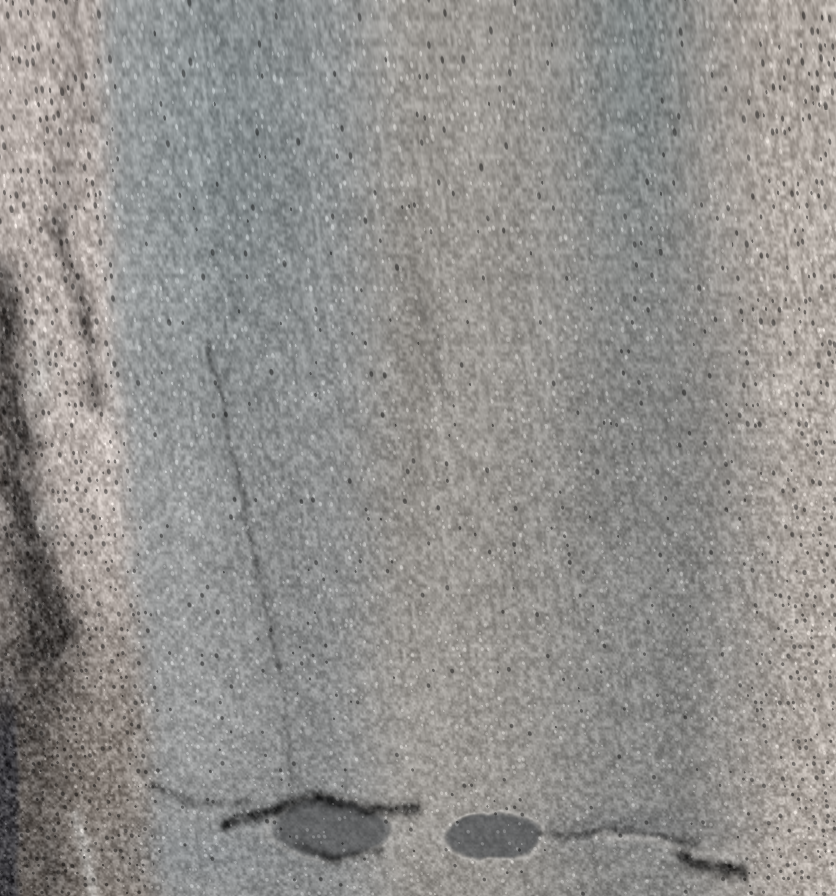
Give the GLSL for this texture, as a WebGL 2 fragment shader.

```glsl
#version 300 es
precision highp float;
// Weathered concrete wall: vertical tonal bands, fine grit, sooty left edge and a broken ledge at the foot.
uniform vec2 u_resolution;
out vec4 fragColor;

#define ASPECT 0.9336
#define GRAIN 0.20
#define GRIT_SCALE 250.0
#define STREAKS 0.07
#define MOTTLE 0.07
#define SOOT 0.80
#define CRACK_DEPTH 0.62
#define WARP 0.018

const vec3 COOL_GREY = vec3(0.575, 0.580, 0.580);
const vec3 WARM_GREY = vec3(0.600, 0.587, 0.568);
const vec3 SHADE_GREY = vec3(0.525, 0.525, 0.518);
const vec3 PALE_TAN = vec3(0.690, 0.661, 0.635);
const vec3 PINK_PLASTER = vec3(0.720, 0.685, 0.665);
const vec3 DIRTY_TAN = vec3(0.520, 0.490, 0.465);
const vec3 SOOT_DARK = vec3(0.190, 0.180, 0.175);
const vec3 SLATE = vec3(0.365, 0.370, 0.375);
const vec3 CHALK = vec3(0.720, 0.710, 0.695);

float hash(vec2 p) { return fract(sin(dot(p, vec2(127.1, 311.7))) * 43758.545); }

float noise(vec2 p) {
  vec2 i = floor(p), f = fract(p);
  f = f * f * (3.0 - 2.0 * f);
  return mix(mix(hash(i), hash(i + vec2(1, 0)), f.x),
             mix(hash(i + vec2(0, 1)), hash(i + 1.0), f.x), f.y);
}

float fbm(vec2 p) {
  float sum = 0.0, amp = 0.5;
  for (int i = 0; i < 4; i++) {
    sum += amp * noise(p);
    p = p * 2.03 + 17.3;
    amp *= 0.5;
  }
  return sum / 0.9375;
}

float segment(vec2 p, vec2 a, vec2 b) {
  vec2 d = b - a;
  return length(p - a - d * clamp(dot(p - a, d) / dot(d, d), 0.0, 1.0));
}

// Soft stroke through three points
float stroke(vec2 p, vec2 a, vec2 b, vec2 c, float width) {
  float d = min(segment(p, a, b), segment(p, b, c)) / width;
  return exp(-d * d);
}

float blob(vec2 p, vec2 center, vec2 radius) {
  vec2 d = (p - center) / radius;
  return exp(-dot(d, d));
}

// Randomly placed specks, one candidate per cell
float specks(vec2 p, float density) {
  vec2 cell = floor(p);
  vec2 center = 0.3 + 0.4 * vec2(hash(cell + 3.1), hash(cell + 8.7));
  float size = mix(0.2, 0.45, hash(cell + 5.3));
  float dot1 = 1.0 - smoothstep(size * 0.4, size, length(fract(p) - center));
  return dot1 * step(hash(cell), density);
}

// Sunken slate patch: x = fill, y = broken rim
vec2 patchMask(vec2 p, vec2 center, vec2 radius) {
  float d = length((p - center) / radius) - 1.0;
  return vec2(1.0 - smoothstep(-0.12, 0.08, d), exp(-pow((d - 0.06) / 0.07, 2.0)));
}

void main() {
  vec2 p = gl_FragCoord.xy / u_resolution * vec2(ASPECT, 1.0);
  vec2 wobble = vec2(fbm(p * 22.0), fbm(p * 22.0 + 41.0)) - 0.5;
  vec2 w = p + WARP * wobble;
  // Grit lengthens vertically towards the top
  vec2 grit = GRIT_SCALE * vec2(p.x + 0.12 * p.y, 0.95 * p.y - 0.27 * p.y * p.y);

  // Broad vertical bands
  float x = w.x;
  vec3 color = mix(COOL_GREY + 0.02, COOL_GREY - 0.015, smoothstep(0.14, 0.32, x));
  color = mix(color, WARM_GREY, smoothstep(0.36, 0.47, x));
  color = mix(color, SHADE_GREY, smoothstep(0.52, 0.72, x));
  float rightEdge = 0.83 + 0.02 * sin(p.y * 5.0);
  color = mix(color, PALE_TAN, smoothstep(rightEdge - 0.10, rightEdge + 0.07, x));
  color += 0.035 * smoothstep(0.55, 1.0, p.y) * blob(p, vec2(0.46, 1.0), vec2(0.10, 0.4));
  color += vec3(-0.035, -0.012, -0.004) * (blob(p, vec2(0.25, 0.85), vec2(0.13, 0.3)) + blob(p, vec2(0.71, 0.95), vec2(0.06, 0.25)));
  color += STREAKS * (fbm(vec2(w.x * 28.0, p.y * 1.6)) - 0.5);
  color += MOTTLE * (fbm(p * 9.0) - 0.5);

  // Pink plaster strip and its dirty lower half
  float edge = 0.115 + 0.065 * pow(1.0 - p.y, 1.4);
  float strip = 1.0 - smoothstep(edge - 0.025, edge + 0.02, x);
  vec3 plaster = mix(PINK_PLASTER, DIRTY_TAN, 1.0 - smoothstep(0.12, 0.48, p.y));
  plaster += 0.05 * blob(w, vec2(0.125, 0.52), vec2(0.022, 0.22));
  color = mix(color, plaster, strip);

  // Soot runs, broken up by noise
  float soot = stroke(w, vec2(-0.005, 0.69), vec2(0.018, 0.48), vec2(0.056, 0.29), 0.024);
  soot += 0.65 * stroke(w, vec2(0.056, 0.29), vec2(0.038, 0.17), vec2(0.05, 0.0), 0.036);
  soot += 0.55 * stroke(w, vec2(0.062, 0.75), vec2(0.092, 0.66), vec2(0.108, 0.55), 0.012);
  soot += 0.25 * stroke(w, vec2(0.075, 1.0), vec2(0.085, 0.88), vec2(0.065, 0.76), 0.018);
  soot += 0.55 * blob(w, vec2(0.0, 0.32), vec2(0.04, 0.16));
  soot *= 0.45 + 0.9 * fbm(p * vec2(70.0, 45.0));
  color = mix(color, SOOT_DARK, SOOT * clamp(soot, 0.0, 1.0));
  float corner = (1.0 - smoothstep(0.012, 0.026, w.x)) * (1.0 - smoothstep(0.17, 0.27, p.y));
  color = mix(color, vec3(0.20, 0.20, 0.22), 0.85 * corner);
  float chalk = stroke(w, vec2(0.09, 0.09), vec2(0.098, 0.04), vec2(0.104, -0.02), 0.007);
  chalk += blob(w, vec2(0.045, 0.58), vec2(0.014, 0.045)) + blob(w, vec2(0.05, 0.415), vec2(0.012, 0.016));
  chalk += 0.5 * blob(w, vec2(0.15, 0.13), vec2(0.012, 0.04));
  color = mix(color, CHALK, 0.7 * clamp(chalk, 0.0, 1.0));

  // Hairline cracks on the wall face
  float hairline = stroke(w, vec2(0.234, 0.62), vec2(0.280, 0.41), vec2(0.312, 0.26), 0.0035);
  hairline += 0.6 * stroke(w, vec2(0.312, 0.26), vec2(0.320, 0.19), vec2(0.325, 0.12), 0.003);
  hairline += 0.5 * stroke(w, vec2(0.465, 0.67), vec2(0.490, 0.62), vec2(0.495, 0.56), 0.005);
  color *= 1.0 - 0.24 * hairline;

  // Broken ledge: blue-grey stain, slate patches, pale lips and dark gaps
  color = mix(color, vec3(0.54, 0.555, 0.565), 0.7 * blob(w, vec2(0.24, 0.045), vec2(0.09, 0.035)));
  color = mix(color, SLATE + 0.07, 0.6 * blob(w, vec2(0.70, 0.075), vec2(0.10, 0.022)));
  float lip = stroke(w, vec2(0.67, 0.068), vec2(0.735, 0.058), vec2(0.83, 0.035), 0.006);
  lip += 0.6 * stroke(w, vec2(0.44, 0.06), vec2(0.48, 0.075), vec2(0.50, 0.05), 0.007);
  vec2 slab = patchMask(w, vec2(0.368, 0.074), vec2(0.067, 0.034));
  vec2 slab2 = patchMask(w, vec2(0.549, 0.063), vec2(0.053, 0.027));
  color = mix(color, CHALK, clamp(0.6 * lip + 0.35 * slab.y + 0.6 * slab2.y, 0.0, 0.8));
  color = mix(color, SLATE, max(slab.x, slab2.x) * 0.9);
  float gap = stroke(w, vec2(0.255, 0.083), vec2(0.34, 0.108), vec2(0.46, 0.096), 0.007);
  gap += 0.5 * stroke(w, vec2(0.17, 0.118), vec2(0.22, 0.105), vec2(0.28, 0.106), 0.005);
  gap += 0.7 * stroke(w, vec2(0.33, 0.055), vec2(0.37, 0.040), vec2(0.425, 0.048), 0.005);
  gap += 0.5 * stroke(w, vec2(0.60, 0.066), vec2(0.68, 0.073), vec2(0.78, 0.058), 0.004);
  gap += 1.2 * stroke(w, vec2(0.765, 0.045), vec2(0.80, 0.030), vec2(0.828, 0.026), 0.008);
  color *= 1.0 - CRACK_DEPTH * clamp(gap * (0.55 + 0.8 * noise(p * 90.0)), 0.0, 1.0);

  // Grit, bright flecks and dark pits
  float rough = max(strip, smoothstep(0.78, 0.9, p.x));
  float grain = noise(grit) + 0.6 * noise(grit * 1.9 + 31.0) - 0.8;
  color += GRAIN * grain * (0.85 + 0.35 * rough) * (1.0 - 0.5 * max(slab.x, slab2.x));
  color += 0.13 * specks(grit * 0.62 + 9.0, 0.16);
  color *= 1.0 - 0.42 * specks(grit * 0.55, 0.04 + 0.24 * rough);
  fragColor = vec4(clamp(color, 0.0, 1.0), 1.0);
}
```
